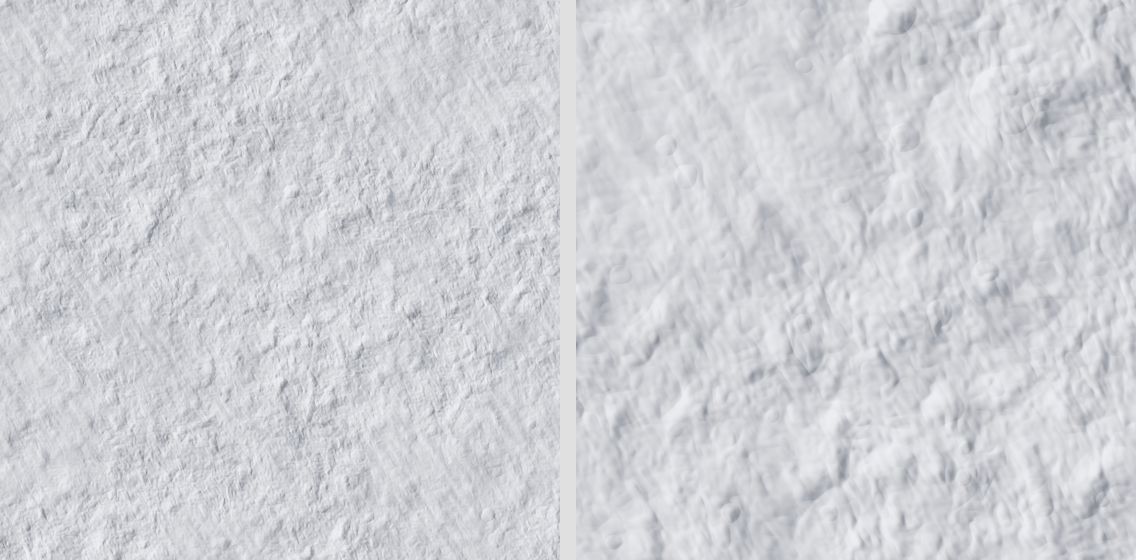
Left: the whole. Right: its middle third, enlarged.
This texture is drawn by a WebGL 2 fragment shader. Its source:

```glsl
#version 300 es
precision highp float;

uniform vec2 u_resolution;
out vec4 outColor;

// Lighting and tone
const vec2 LIGHT_DIR = vec2(-0.89, 0.45);
const float SLOPE_STEP = 0.0011;
const float CONTRAST = 0.98;
const float TONE_MID = 0.823;
const float TONE_GAIN = 0.059;
const float TONE_BEND = 0.008;
const vec3 TINT = vec3(-0.003, 0.0, 0.017);
const vec3 SHADOW_TINT = vec3(-0.012, 0.0, 0.012);
const float PIT_FREQ = 31.0;
const float PIT_DEPTH = 1.1;

// Relief
const int OCTAVES = 6;
const float BASE_FREQ = 10.0;
const float LACUNARITY = 1.85;
const float STEEPNESS[OCTAVES] = float[](0.3, 0.5, 0.95, 1.15, 1.0, 0.75);
const float WARP = 0.007;
const float FINE_WARP = 0.0022;
const float SMOOTH_RELIEF = 0.58;
const float ROUGH_RELIEF = 1.2;
const vec2 SWEEP_DIR = vec2(0.6, -0.8);
const float GRAIN_STRETCH = 0.72;
const vec2 SWEEP_FREQ = vec2(13.0, 62.0);
const float SWEEP_HEIGHT = 0.02;

vec2 hash2(vec2 cell) {
    uvec2 v = uvec2(ivec2(cell)) * 1664525u + 1013904223u;
    v.x += v.y * 1664525u;
    v.y += v.x * 1664525u;
    v ^= v >> 16u;
    v.x += v.y * 1664525u;
    v.y += v.x * 1664525u;
    v ^= v >> 16u;
    return vec2(v >> 8u) / 16777216.0;
}

float cornerSlope(vec2 cell, vec2 f, vec2 corner) {
    return dot(hash2(cell + corner) * 2.0 - 1.0, f - corner);
}

float gradientNoise(vec2 p) {
    vec2 i = floor(p), f = p - i;
    vec2 u = f * f * f * (f * (f * 6.0 - 15.0) + 10.0);
    float low = mix(cornerSlope(i, f, vec2(0, 0)), cornerSlope(i, f, vec2(1, 0)), u.x);
    float high = mix(cornerSlope(i, f, vec2(0, 1)), cornerSlope(i, f, vec2(1, 1)), u.x);
    return mix(low, high, u.y);
}

vec2 warpOffset(vec2 p, float freq) {
    return vec2(gradientNoise(p * freq + 5.0), gradientNoise(p * freq + 61.0));
}

// Scattered rounded lumps
float clods(vec2 p, float freq, float share) {
    vec2 q = p * freq, cell = floor(q);
    float height = 0.0;
    for (int y = -1; y <= 1; y++) {
        for (int x = -1; x <= 1; x++) {
            vec2 id = cell + vec2(x, y);
            vec2 pick = hash2(id + 311.0);
            float radius = mix(0.15, 0.36, pick.y);
            float d = length(q - id - hash2(id + 97.0)) / radius;
            float dome = radius * max(0.0, 1.0 - d * d);
            height = max(height, dome * step(pick.x, share));
        }
    }
    return 0.8 * height / freq;
}

float snowHeight(vec2 p, float rough) {
    vec2 q = p + WARP * warpOffset(p, 17.0) + FINE_WARP * warpOffset(p, 71.0);
    vec2 sweep = vec2(dot(q, SWEEP_DIR), dot(q, vec2(-SWEEP_DIR.y, SWEEP_DIR.x)));
    vec2 grain = q - (1.0 - GRAIN_STRETCH) * sweep.x * SWEEP_DIR;
    float relief = mix(SMOOTH_RELIEF, ROUGH_RELIEF, rough);
    float height = 0.0, freq = BASE_FREQ;
    mat2 turn = mat2(0.9, 0.436, -0.436, 0.9), spin = turn;

    // Crumbs: billowed in the middle octaves, stretched in the fine ones
    for (int i = 0; i < OCTAVES; i++) {
        vec2 base = i < 3 ? q : grain;
        float n = gradientNoise(spin * base * freq + float(i) * 37.3);
        float billow = (i >= 2 && i <= 4) ? 0.6 : 0.0;
        n = mix(n, sqrt(n * n + 0.0005), billow) / mix(1.0, 0.76, billow);
        height += n * relief * STEEPNESS[i] / freq;
        freq *= LACUNARITY;
        spin = turn * spin;
    }

    // Wind-swept streaks on the smooth ground
    height += (1.0 - rough) * SWEEP_HEIGHT * gradientNoise(sweep * SWEEP_FREQ + 19.0);

    return height + clods(q, 14.0, 0.1) + clods(q, 40.0, 0.1);
}

void main() {
    vec2 p = gl_FragCoord.xy / min(u_resolution.x, u_resolution.y);

    // Broad patches of rough and smooth ground
    float patches = gradientNoise(p * 3.3 + 11.7) + 0.6 * gradientNoise(p * 8.0 + 43.1);
    float rough = smoothstep(-0.3, 0.2, patches);

    // Slope facing the light
    vec2 reach = 0.5 * SLOPE_STEP * normalize(LIGHT_DIR);
    float slope = (snowHeight(p - reach, rough) - snowHeight(p + reach, rough)) / SLOPE_STEP;

    // Faint uneven tone, with dim hollows between the crumbs
    float tone = 0.8 * gradientNoise(p * 6.0 + 71.0) + 0.9 * gradientNoise(p * 21.0 + 29.0);
    vec2 pitPos = p + 2.0 * WARP * warpOffset(p, 37.0);
    float pit = smoothstep(0.15, 0.5, gradientNoise(pitPos * PIT_FREQ + 83.0));
    tone -= PIT_DEPTH * pit * mix(0.3, 1.0, rough);
    float shade = clamp(CONTRAST * slope + tone, -3.0, 3.0);

    // Tone curve with a longer tail toward shadow
    float value = TONE_MID + TONE_GAIN * shade - TONE_BEND * shade * shade;
    vec3 color = vec3(value) + TINT + SHADOW_TINT * smoothstep(0.0, 2.5, -shade);
    outColor = vec4(color, 1.0);
}
```
